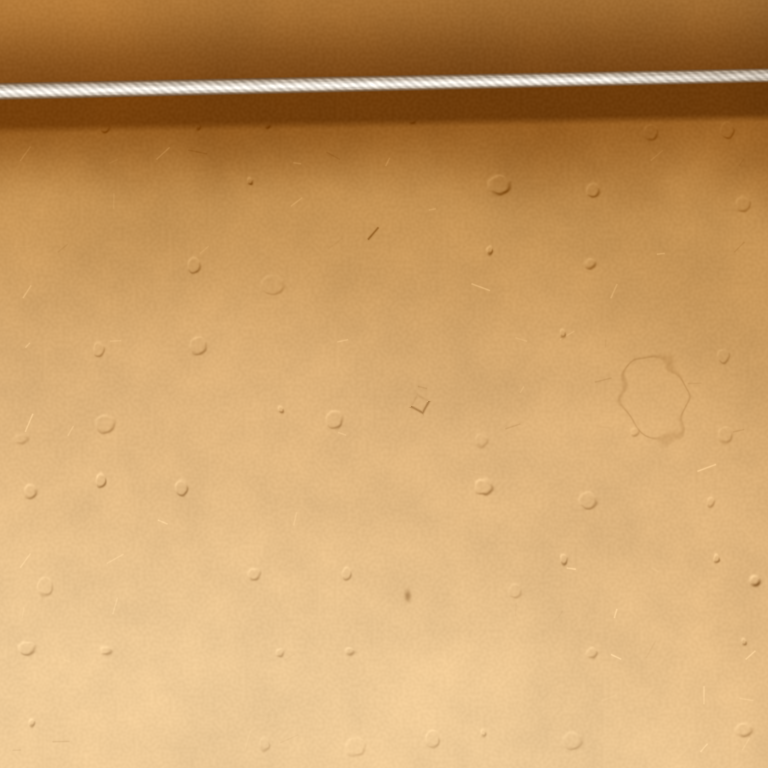
A WebGL 1 fragment shader for this texture:

```glsl
precision highp float;
// A tan plaster wall, lit from the lower left, with a slim metal rod across its top.
// Ramps shade the wall below a soft dark ledge; gradient noise mottles it, and
// hashed grids scatter embossed dents and short scratches over the surface.
uniform vec2 u_resolution;

const vec3 LEDGE_DARK = vec3(0.46, 0.25, 0.045);
const vec3 TOP_LIGHT = vec3(0.69, 0.47, 0.22);
const vec3 WALL_SHADOW = vec3(0.57, 0.34, 0.10);
const vec3 WALL_MID = vec3(0.76, 0.56, 0.31);
const vec3 WALL_WARM = vec3(0.87, 0.70, 0.48);
const vec3 WALL_LIGHT = vec3(0.93, 0.79, 0.59);
const vec3 ROD_GREY = vec3(0.66, 0.60, 0.53);
const vec3 ROD_WHITE = vec3(0.97, 0.95, 0.92);
const vec3 ROD_RIM = vec3(0.45, 0.32, 0.20);
const float DENT_CELLS = 10.0;
const float SCRATCH_CELLS = 17.0;
const float MOTTLE = 0.065;
const float GRAIN = 0.025;

vec2 hash2(vec2 p) {
  vec3 q = fract(p.xyx * vec3(0.1031, 0.1030, 0.0973));
  q += dot(q, q.yzx + 33.33);
  return fract((q.xx + q.yz) * q.zy);
}

float gradDot(vec2 cell, vec2 f, vec2 corner) {
  float a = 6.2832 * hash2(cell + corner).x;
  return dot(vec2(cos(a), sin(a)), f - corner);
}

float gradientNoise(vec2 p) {
  vec2 i = floor(p), f = fract(p);
  vec2 u = f * f * f * (f * (f * 6.0 - 15.0) + 10.0);
  float low = mix(gradDot(i, f, vec2(0.0)), gradDot(i, f, vec2(1.0, 0.0)), u.x);
  float high = mix(gradDot(i, f, vec2(0.0, 1.0)), gradDot(i, f, vec2(1.0)), u.x);
  return mix(low, high, u.y);
}

float fbm(vec2 p) {
  float sum = 0.0, amp = 0.5;
  for (int i = 0; i < 5; i++) {
    sum += amp * gradientNoise(p);
    p = mat2(1.6, 1.2, -1.2, 1.6) * p + 7.3;
    amp *= 0.52;
  }
  return sum;
}

float segment(vec2 p, vec2 a, vec2 b) {
  vec2 pa = p - a, ba = b - a;
  return length(pa - ba * clamp(dot(pa, ba) / dot(ba, ba), 0.0, 1.0));
}

float stroke(float d, float width) {
  return exp(-d * d / (width * width));
}

// Embossed rim: dark on the lower right, faintly light on the upper left.
float dent(vec2 p, float r, float width) {
  float facing = dot(p / (length(p) + 0.0001), vec2(0.5, -0.86));
  return stroke(length(p) - r, width) * (facing > 0.0 ? -facing : -0.4 * facing);
}

float scatteredDents(vec2 p) {
  vec2 cell = floor(p * DENT_CELLS);
  vec2 h = hash2(cell + 19.0), k = hash2(cell + 57.0);
  vec2 q = p - (cell + 0.25 + 0.5 * h) / DENT_CELLS;
  q.x *= 0.75 + 0.6 * k.y;
  float r = mix(0.004, 0.012, k.x * k.x);
  q += 0.0025 * gradientNoise(p * 90.0);
  return step(0.45, fract(h.x * 13.7 + k.y * 5.1)) * (0.35 + 0.65 * h.y) * dent(q, r, 0.0022);
}

float scatteredScratches(vec2 p) {
  vec2 cell = floor(p * SCRATCH_CELLS);
  vec2 h = hash2(cell + 83.0), k = hash2(cell + 31.0);
  vec2 q = p - (cell + 0.35 + 0.3 * h) / SCRATCH_CELLS;
  float a = mix(-0.5, 1.6, k.x);
  vec2 reach = vec2(cos(a), sin(a)) * mix(0.003, 0.012, h.y);
  return step(0.6, k.y) * stroke(segment(q, -reach, reach), 0.0013) * (h.x - 0.35);
}

// Larger marks: a square chip, a slanted nick, two pits and a broad faint ring.
float singleMarks(vec2 p) {
  vec2 c = p - vec2(0.547, 0.474);
  c = mat2(0.88, 0.48, -0.48, 0.88) * c;
  float box = max(abs(c.x), abs(c.y)) - 0.0085;
  float m = -0.75 * stroke(box, 0.0018) * (0.6 + 0.4 * sign(c.x - c.y));
  m -= 0.8 * stroke(segment(p, vec2(0.480, 0.689), vec2(0.492, 0.703)), 0.0016);
  m -= 0.9 * stroke(length((p - vec2(0.531, 0.224)) * vec2(1.0, 0.6)), 0.0042);
  m += 1.3 * dent(p - vec2(0.983, 0.244), 0.006, 0.0025);
  vec2 ring = (p - vec2(0.852, 0.482)) * vec2(1.0, 0.72);
  float wobble = 0.018 * gradientNoise(p * 32.0);
  return m - 0.28 * stroke(length(ring) - 0.041 + wobble, 0.002);
}

void main() {
  vec2 p = gl_FragCoord.xy / u_resolution;
  float px = 1.0 / u_resolution.y;
  float mottle = fbm(p * 5.0);

  // Wall: brightens downward, more slowly toward the right.
  float edgeY = mix(0.831, 0.847, p.x);
  float depth = edgeY - p.y;
  float lit = max(depth, 0.0) * (1.08 - 0.4 * p.x * p.x) + 0.035 * mottle;
  vec3 wall = mix(WALL_SHADOW, WALL_MID, smoothstep(-0.03, 0.12, lit));
  wall = mix(wall, WALL_WARM, smoothstep(0.04, 0.40, lit));
  wall = mix(wall, WALL_LIGHT, smoothstep(0.30, 0.80, lit));
  float relief = scatteredDents(p) + 0.6 * scatteredScratches(p) + singleMarks(p);
  wall *= 1.0 + MOTTLE * mottle + 0.05 * fbm(p * 19.0 + 4.0);
  wall += relief * vec3(0.21, 0.22, 0.21);

  // Upper strip and the dark gap beneath the rod.
  float rodY = mix(0.881, 0.902, p.x);
  float rise = smoothstep(0.0, 0.125, p.y - rodY);
  vec3 strip = mix(LEDGE_DARK + 0.045 * smoothstep(-0.01, 0.02, p.y - rodY), TOP_LIGHT, rise);
  strip *= 1.03 - 0.13 * p.x + 0.12 * mottle;
  vec3 color = mix(wall, strip, smoothstep(0.007, -0.007, depth));

  // Rod: grey cylinder, white streak, thin rims and fine slanted brushing.
  float halfWidth = mix(0.0112, 0.0092, p.x);
  float across = (p.y - rodY) / halfWidth;
  float brushed = 0.06 * sin(dot(p, vec2(520.0, 700.0))) + 0.08 * gradientNoise(p * vec2(40.0, 300.0));
  float streak = stroke(across + 0.12, 0.52) * (1.0 - 0.45 * smoothstep(0.7, 1.0, p.x));
  vec3 rod = mix(ROD_GREY, ROD_WHITE, streak) + brushed;
  rod = mix(rod, ROD_RIM, smoothstep(0.55, 1.0, abs(across)));
  float rodMask = 1.0 - smoothstep(halfWidth - px, halfWidth + px, abs(p.y - rodY));
  color = mix(color, rod, rodMask);

  color += GRAIN * gradientNoise(p * 210.0);
  gl_FragColor = vec4(clamp(color, 0.0, 1.0), 1.0);
}
```
